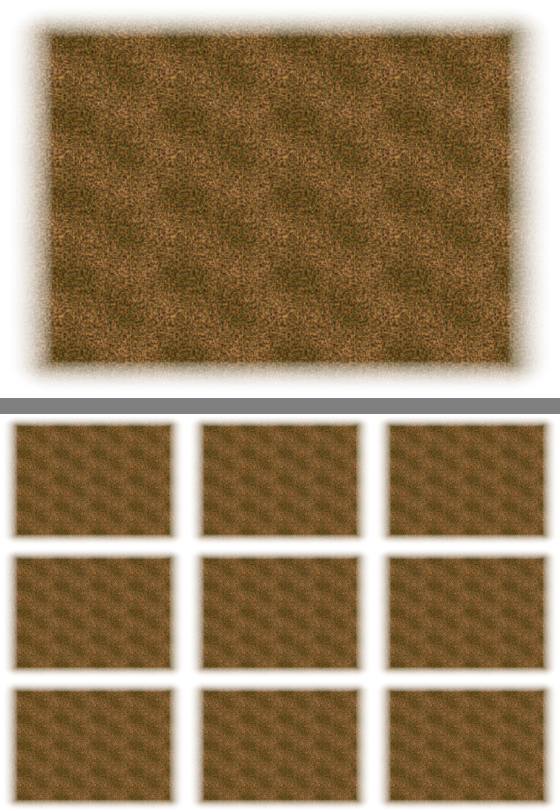
Top, the tile; bottom, the same tile 3 across and 3 down.
Give the GLSL for this texture, as a Shadertoy shader.

```glsl
const float REPEATS = 5.0;                      // tiles across and down
const vec3 MOSS  = vec3(0.365, 0.275, 0.105);
const vec3 EARTH = vec3(0.510, 0.360, 0.195);
const vec3 STRAW = vec3(0.72, 0.62, 0.36);
const vec3 PINK  = vec3(0.72, 0.45, 0.38);
const vec3 PAPER = vec3(1.0);
const float PATCH_SIZE = 0.16;                  // blob radius, in tiles
const float GRAIN = 0.85;                       // contrast of the crumbs
const float WARP = 0.035;                       // bending of the grain, in tiles
const vec2 FRAME_HALF = vec2(0.407, 0.408);     // half size of the solid ground
const float FADE_WIDTH = 0.082;                 // reach of the soft border
const float FADE_START = 0.85;                  // opacity just outside the frame
const float EDGE_SOFT = 0.005;

// Centre in the tile and strength: positive is bare earth, negative is moss
const vec3 PATCHES[7] = vec3[7](
    vec3(0.10, 0.97, -1.0), vec3(0.61, 0.52, -1.2), vec3(0.00, 0.20, -0.8),
    vec3(0.42, 0.15, 1.0), vec3(0.88, 0.06, 0.8), vec3(0.27, 0.60, 1.0),
    vec3(0.95, 0.75, 0.8));

uint scramble(uint n) {
    n = (n ^ (n >> 16)) * 0x7feb352du;
    n = (n ^ (n >> 15)) * 0x846ca68bu;
    return n ^ (n >> 16);
}

vec2 gradient(vec2 cell, vec2 period, uint seed) {
    uvec2 c = uvec2(mod(cell, period));
    uint h = scramble(c.x + scramble(c.y + scramble(seed)));
    float angle = float(h & 65535u) / 65536.0 * 6.28319;
    return vec2(cos(angle), sin(angle));
}

// Gradient noise that wraps once per tile, about -0.7 to 0.7
float noise(vec2 tile, vec2 period, uint seed) {
    vec2 p = tile * period, i = floor(p), f = p - i;
    vec2 w = f * f * f * (f * (f * 6.0 - 15.0) + 10.0);
    vec2 e = vec2(1.0, 0.0);
    float a = dot(gradient(i, period, seed), f);
    float b = dot(gradient(i + e.xy, period, seed), f - e.xy);
    float c = dot(gradient(i + e.yx, period, seed), f - e.yx);
    float d = dot(gradient(i + e.xx, period, seed), f - e.xx);
    return mix(mix(a, b, w.x), mix(c, d, w.x), w.y);
}

float patchwork(vec2 tile) {
    float sum = 0.0;
    for (int k = 0; k < 7; k++) {
        vec2 d = fract(tile - PATCHES[k].xy + 0.5) - 0.5;
        sum += PATCHES[k].z * exp(-dot(d, d) / (2.0 * PATCH_SIZE * PATCH_SIZE));
    }
    return sum;
}

vec3 ground(vec2 tile) {
    // Broad moss and earth areas with ragged borders
    float mottle = noise(tile, vec2(7.0, 5.0), 1u) + 0.8 * noise(tile, vec2(15.0, 11.0), 2u);
    float earth = patchwork(tile);
    float bare = clamp(0.5 + 0.42 * earth + 0.45 * mottle, 0.0, 1.0);
    vec3 color = mix(MOSS, EARTH, bare);

    // Crumbs of soil, bent so that no lattice shows
    vec2 bent = tile + WARP * vec2(noise(tile, vec2(6.0, 4.0), 3u), noise(tile, vec2(6.0, 4.0), 4u));
    float fine = noise(bent, vec2(48.0, 33.0), 5u);
    float coarse = noise(bent, vec2(27.0, 19.0), 6u);
    color *= 1.0 + GRAIN * (0.75 * fine + 0.4 * coarse);

    // Small shifts between green and red
    float hue = noise(bent, vec2(37.0, 26.0), 7u);
    color += vec3(0.07, -0.06, 0.01) * hue;

    // Straw everywhere, pink crumbs on bare earth
    float straw = smoothstep(0.28, 0.55, noise(bent, vec2(41.0, 29.0), 8u) + 0.06 * earth);
    float pink = smoothstep(0.22, 0.50, noise(bent, vec2(33.0, 23.0), 9u));
    color = mix(color, STRAW, 0.55 * straw);
    return mix(color, PINK, 0.5 * pink * smoothstep(0.3, 1.0, earth));
}

// Solid inside the frame, a step at its edge, then a fade to paper
float opacity(vec2 uv) {
    vec2 q = abs(uv - 0.5) - FRAME_HALF;
    float d = length(max(q, 0.0)) + min(max(q.x, q.y), 0.0);
    float fade = clamp(1.0 - d / FADE_WIDTH, 0.0, 1.0);
    return mix(1.0, FADE_START * fade * fade, smoothstep(-EDGE_SOFT, EDGE_SOFT, d));
}

void mainImage(out vec4 fragColor, in vec2 fragCoord) {
    vec2 uv = fragCoord / iResolution.xy;
    vec3 color = ground(fract(uv * REPEATS));
    fragColor = vec4(mix(PAPER, color, opacity(uv)), 1.0);
}
```
